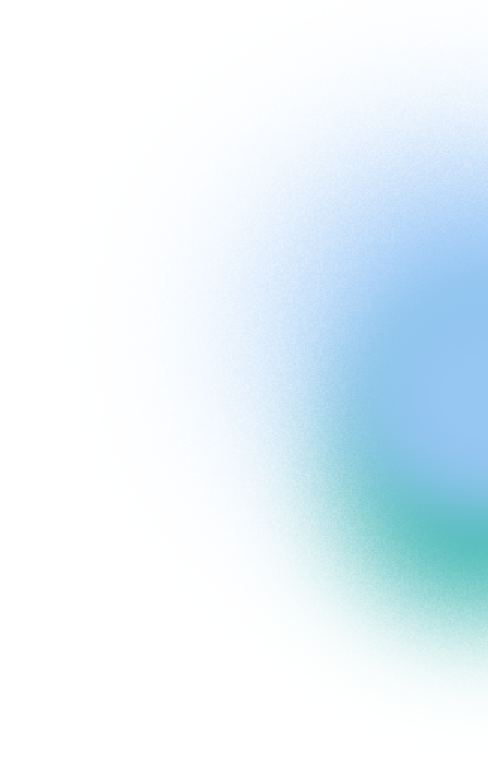
Write a Shadertoy shader that draws this background.

```glsl
const vec3 WHITE = vec3(1.0);
const vec3 SKY_BLUE = vec3(0.60, 0.78, 0.965);
const vec3 TEAL = vec3(0.28, 0.73, 0.70);
const vec3 CORE_BLUE = vec3(0.59, 0.775, 0.95);
const vec2 GRAIN_CELLS = vec2(326.0, 512.0);

// Sine-free hash giving 0 to 1
float hash(vec2 cell) {
    vec3 p = fract(vec3(cell.xyx) * 0.1031);
    p += dot(p, p.yzx + 33.33);
    return fract((p.x + p.y) * p.z);
}

// Elliptical falloff; a higher power gives a flatter middle
float glow(vec2 uv, vec2 center, vec2 radius, float power) {
    float d = length((uv - center) / radius);
    return exp(-pow(d, power));
}

// Grain is strongest where the coverage is half way
float grainy(float coverage, float grain, float strength) {
    return clamp(coverage + grain * strength * coverage * (1.0 - coverage), 0.0, 1.0);
}

vec3 addGlow(vec3 base, vec3 tint, float coverage, float grain, float strength) {
    return mix(base, tint, grainy(coverage, grain, strength));
}

void mainImage(out vec4 fragColor, in vec2 fragCoord) {
    vec2 uv = fragCoord / iResolution.xy;
    float grain = hash(floor(uv * GRAIN_CELLS)) - 0.5;

    // Wide halo, teal crescent, then the smooth core over both
    float halo = glow(uv, vec2(1.004, 0.570), vec2(0.44, 0.247), 2.5);
    float crescent = glow(uv, vec2(1.014, 0.375), vec2(0.328, 0.195), 3.0);
    float core = glow(uv, vec2(1.004, 0.479), vec2(0.287, 0.156), 4.0);

    vec3 color = addGlow(WHITE, SKY_BLUE, halo, grain, 0.5);
    color = addGlow(color, TEAL, crescent, grain, 0.35);
    color = addGlow(color, CORE_BLUE, core, grain, 0.1);

    fragColor = vec4(color, 1.0);
}
```
